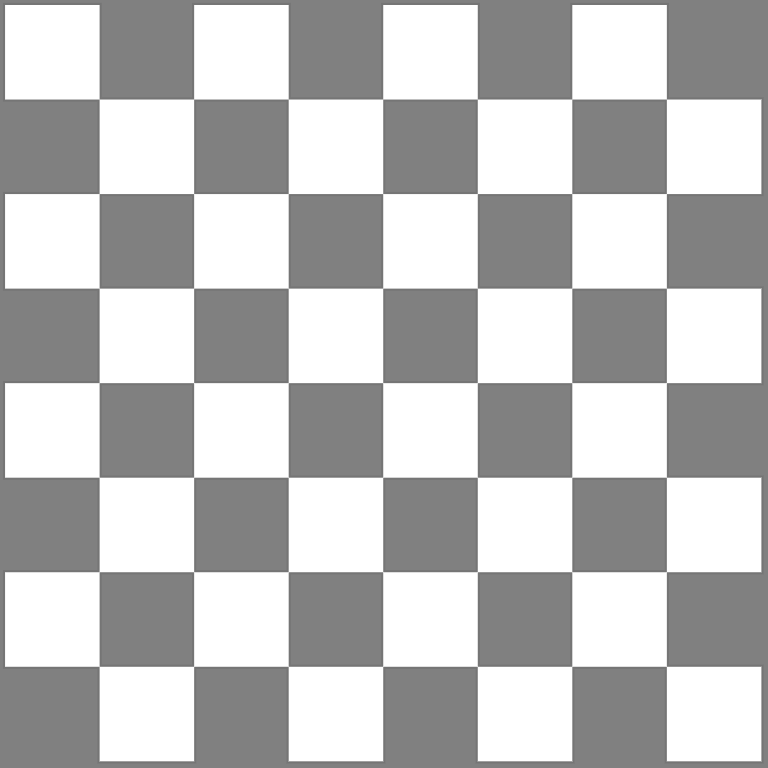
Give the GLSL for this pattern, as a Shadertoy shader.

```glsl
// Eight by eight checkerboard of white and grey squares in a thin grey frame.

const float CELLS = 8.0;
const vec2 BOARD_MIN = vec2(0.0066, 0.0087);
const float BOARD_SIZE = 0.9848;
const float RIM_WIDTH = 0.0028;

const vec3 WHITE = vec3(1.0);
const vec3 GREY = vec3(0.502);
const vec3 RIM_GREY = vec3(0.46);

// Signed distance to a square, measured along the axes
float squareDistance(vec2 p, float halfSide) {
    vec2 q = abs(p) - halfSide;
    return max(q.x, q.y);
}

// White squares are those on the board with an odd column plus row
bool isWhite(vec2 cell, float count) {
    bool onBoard = all(greaterThanEqual(cell, vec2(0.0)))
                && all(lessThan(cell, vec2(count)));
    return onBoard && mod(cell.x + cell.y, 2.0) > 0.5;
}

// Distance to the nearest white square, in cell units
float whiteDistance(vec2 p, float count) {
    float nearest = 2.0;
    for (int y = -1; y <= 1; y++) {
        for (int x = -1; x <= 1; x++) {
            vec2 cell = floor(p) + vec2(x, y);
            if (isWhite(cell, count)) {
                nearest = min(nearest, squareDistance(p - cell - 0.5, 0.5));
            }
        }
    }
    return nearest;
}

// Share of a pixel that lies inside a shape
float coverage(float dist, float pixel) {
    return clamp(0.5 - dist / pixel, 0.0, 1.0);
}

void mainImage(out vec4 fragColor, in vec2 fragCoord) {
    vec2 uv = fragCoord / iResolution.xy;
    float pixel = 1.0 / min(iResolution.x, iResolution.y);
    float cellSize = BOARD_SIZE / CELLS;

    float dist = whiteDistance((uv - BOARD_MIN) / cellSize, CELLS) * cellSize;

    // Grey ground, faint darker rim beside the white edges, white squares
    vec3 color = mix(GREY, RIM_GREY, coverage(dist - RIM_WIDTH, pixel));
    color = mix(color, WHITE, coverage(dist, pixel));

    fragColor = vec4(color, 1.0);
}
```
